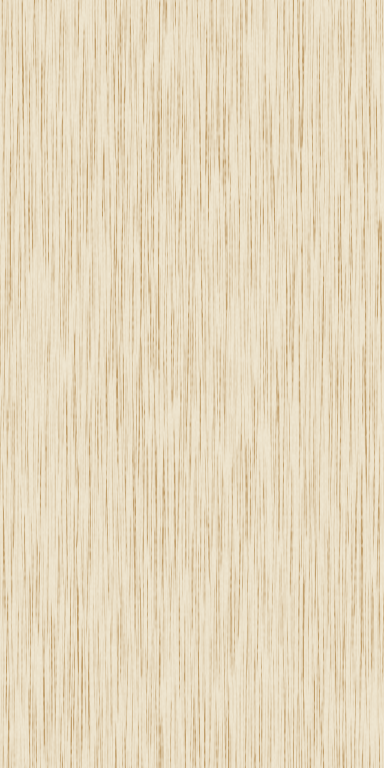
A Shadertoy shader for this texture:

```glsl
// Pale straight-grained wood veneer: a cream ground with faint upright bands,
// dense short fibres, and hair-thin tan grain lines that lean and break slightly.
// Each layer of lines scatters one leaning stroke per cell of tall columns.

#define PALE_WOOD    vec3(0.930, 0.892, 0.806)
#define GRAIN_TAN    vec3(0.755, 0.622, 0.425)
#define LINE_LAYERS  3
#define LINE_COLUMNS 74.0
#define LINE_LENGTH  0.65
#define LINE_WIDTH   0.0010
#define LINE_LEAN    0.020
#define FIBRE_COLUMNS 170.0
#define FIBRE_LENGTH 0.14
#define FIBRE_STRENGTH 0.24
#define BAND_STRENGTH 0.010
#define SPECKLE      0.08

float hash(vec2 p) {
    vec3 q = fract(vec3(p.xyx) * vec3(0.1031, 0.1030, 0.0973));
    q += dot(q, q.yzx + 33.33);
    return fract((q.x + q.y) * q.z);
}

// Smooth noise between random lattice values
float softNoise(vec2 p) {
    vec2 cell = floor(p), f = fract(p);
    f = f * f * (3.0 - 2.0 * f);
    return mix(mix(hash(cell), hash(cell + vec2(1, 0)), f.x),
               mix(hash(cell + vec2(0, 1)), hash(cell + vec2(1, 1)), f.x), f.y);
}

// Share of a pixel covered by a stroke of the given half width
float strokeCover(float offset, float halfWidth, float pixel) {
    float right = min(offset + 0.5 * pixel, halfWidth);
    float left = max(offset - 0.5 * pixel, -halfWidth);
    return clamp((right - left) / pixel, 0.0, 1.0);
}

// One layer of upright strokes, returned as darkness
float strokeLayer(vec2 p, float columns, float len, float halfWidth,
                  float lean, float seed, float pixel) {
    float darkness = 0.0;
    float home = floor(p.x * columns);
    for (int i = -1; i <= 1; i++) {
        float column = home + float(i) + 50.0;
        float y = p.y / len + 9.0 * hash(vec2(column, seed));
        vec2 id = vec2(column + 173.0 * seed, floor(y));
        float along = fract(y) - 0.5;

        // Random place, direction, width, reach and depth of this stroke
        float x = (column - 50.0 + mix(0.1, 0.9, hash(id + 11.3))) / columns;
        x += along * len * lean * (2.0 * hash(id + 27.1) - 1.0);
        x += 0.0006 * sin(p.y * 9.0 + 6.28 * hash(id + 5.9));
        float width = halfWidth * mix(0.6, 1.45, hash(id + 41.7));
        float reach = mix(0.30, 0.5, hash(id + 63.2));
        float depth = pow(hash(id + 88.4), 1.5);
        float taper = 1.0 - smoothstep(0.7 * reach, reach, abs(along));

        darkness += strokeCover(p.x - x, width, pixel) * taper
                  * mix(0.12, 0.85, depth);
    }
    return darkness;
}

// Wide, slow tone changes across the sheet, from layered sines
float bands(vec2 p) {
    float x = p.x + 0.006 * sin(p.y * 2.3 + p.x * 7.0);
    return (sin(x * 23.0 + 1.0) + sin(x * 61.0 + 0.5 * p.y)
          + sin(x * 137.0 + 2.0 + 0.8 * p.y)) / 3.0;
}

void mainImage(out vec4 fragColor, in vec2 fragCoord) {
    vec2 p = fragCoord / iResolution.x;
    float pixel = 1.0 / iResolution.x;

    // Ground tone
    float tone = BAND_STRENGTH * bands(p);

    // Fine pale fibres
    tone += FIBRE_STRENGTH * strokeLayer(p, FIBRE_COLUMNS, FIBRE_LENGTH,
                                         LINE_WIDTH, 0.01, 9.0, pixel);

    // Tan grain lines
    float lines = 0.0;
    for (int i = 0; i < LINE_LAYERS; i++) {
        float layer = float(i);
        lines += strokeLayer(p, LINE_COLUMNS + 13.0 * layer,
                             LINE_LENGTH * (1.0 - 0.25 * layer), LINE_WIDTH,
                             LINE_LEAN, layer + 1.0, pixel);
    }
    // Worn, broken ink along each line
    float wear = softNoise(p * vec2(210.0, 95.0));
    tone += lines * mix(0.5, 1.5, wear);

    // Faint pore speckle
    tone += SPECKLE * (softNoise(p * vec2(256.0, 150.0) + 31.0) - 0.5);

    fragColor = vec4(mix(PALE_WOOD, GRAIN_TAN, clamp(tone, -0.05, 1.0)), 1.0);
}
```
